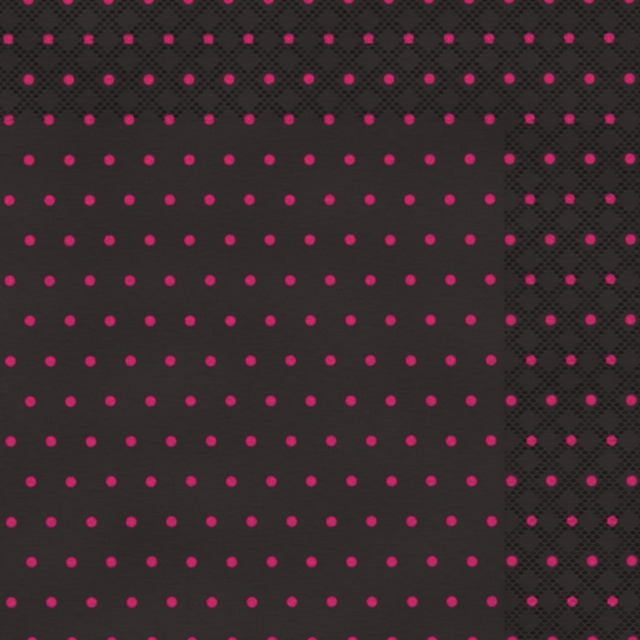
Reproduce this pattern procedurally as a WebGL 1 fragment shader.

```glsl
precision highp float;
// Dark paper napkin with staggered pink dots and an embossed band along the top and right.

uniform vec2 u_resolution;

const vec3 PAPER = vec3(0.194, 0.172, 0.172);
const vec3 PIT_SHADE = vec3(0.110, 0.092, 0.094);
const vec3 DOT_PINK = vec3(0.755, 0.165, 0.395);
const vec3 HALO = vec3(0.245, 0.130, 0.180);

const vec2 DOT_SPACING = vec2(0.06257, 0.06283);
const vec2 DOT_ORIGIN = vec2(0.0130, 0.0618);
const vec2 DOT_SKEW = vec2(0.0055, -0.0020);
const float DOT_RADIUS = 0.0080;
const float DOT_SOFTNESS = 0.0027;
const float DOT_JITTER = 0.0004;
const float HALO_WIDTH = 0.0050;

const float BAND_TOP = 0.189;
const float BAND_RIGHT = 0.789;
const float DIAMOND_SIZE = 0.0626;
const float PITS_PER_DIAMOND = 5.0;
const float PIT_ROWS = 2.0;
const vec2 PIT_RADIUS = vec2(0.32, 0.24);

vec2 hash2(vec2 p) {
  p = vec2(dot(p, vec2(127.1, 311.7)), dot(p, vec2(269.5, 183.3)));
  return fract(sin(p) * 43758.5) * 2.0 - 1.0;
}

float gradientNoise(vec2 p) {
  vec2 i = floor(p);
  vec2 f = fract(p);
  vec2 u = f * f * f * (f * (f * 6.0 - 15.0) + 10.0);
  float a = dot(hash2(i), f);
  float b = dot(hash2(i + vec2(1.0, 0.0)), f - vec2(1.0, 0.0));
  float c = dot(hash2(i + vec2(0.0, 1.0)), f - vec2(0.0, 1.0));
  float d = dot(hash2(i + vec2(1.0, 1.0)), f - vec2(1.0, 1.0));
  return mix(mix(a, b, u.x), mix(c, d, u.x), u.y);
}

// Signed distance to the nearest staggered dot; p runs down from the upper left.
float dotDistance(vec2 p) {
  vec2 cell = (p - DOT_ORIGIN - DOT_SKEW * p.yx) / DOT_SPACING;
  float row = floor(cell.y + 0.5);
  cell.x -= 0.5 * mod(row, 2.0);
  vec2 id = vec2(floor(cell.x + 0.5), row);
  vec2 offset = (cell - id) * DOT_SPACING - DOT_JITTER * hash2(id);
  return length(offset) - DOT_RADIUS + 0.0007 * gradientNoise(p * 190.0);
}

// Pressed pits in double rows that cross as diamonds: x is shade, y is the lit lower rim.
vec2 embossing(vec2 p, float pixel) {
  float scale = PITS_PER_DIAMOND / DIAMOND_SIZE;
  vec2 diagonal = vec2(p.x + p.y, p.x - p.y) * scale;
  vec2 id = floor(diagonal);
  vec2 f = diagonal - id - 0.5;
  vec2 local = 0.5 * vec2(f.x + f.y, f.x - f.y);
  vec2 rowIndex = mod(id, PITS_PER_DIAMOND);
  float onRow = 1.0 - step(PIT_ROWS, min(rowIndex.x, rowIndex.y));
  float depth = 0.8 + 0.3 * hash2(id).x;
  float blur = max(0.45, pixel * scale / PIT_RADIUS.y * 0.6);
  float pit = 1.0 - smoothstep(1.0 - blur, 1.0 + blur, length(local / PIT_RADIUS));
  vec2 rimOffset = local - vec2(0.0, 0.30);
  float rim = 1.0 - smoothstep(0.4, 1.3, length(rimOffset / PIT_RADIUS));
  return onRow * depth * vec2(pit, rim * (1.0 - pit));
}

void main() {
  vec2 uv = gl_FragCoord.xy / u_resolution;
  vec2 p = vec2(uv.x, 1.0 - uv.y);
  float pixel = 1.0 / min(u_resolution.x, u_resolution.y);

  // Paper fibres and broad, faint blotches
  float fibre = gradientNoise(p * vec2(45.0, 200.0));
  float grain = gradientNoise(p * 220.0);
  float blotch = gradientNoise(p * vec2(5.0, 8.0) + 3.7);
  vec3 color = PAPER + 0.014 * fibre + 0.014 * grain + 0.022 * blotch;

  // Embossed band, with a faint crease where it begins
  float bandDistance = max(BAND_TOP - p.y, p.x - BAND_RIGHT);
  float band = smoothstep(-0.002, 0.002, bandDistance);
  vec2 relief = band * embossing(p, pixel);
  color -= 0.008 * exp(-abs(bandDistance) / 0.004) + 0.004 * band;

  // Printed dots with a faint bleed and slightly uneven ink
  float dist = dotDistance(p);
  float edge = max(DOT_SOFTNESS, pixel);
  float ink = 1.0 - smoothstep(-edge, edge, dist);
  float bleed = 1.0 - smoothstep(0.4 * HALO_WIDTH, HALO_WIDTH, dist);
  vec3 pink = DOT_PINK * (1.0 + 0.16 * grain + 0.08 * fibre);
  color = mix(color, HALO, 0.85 * bleed);
  color = mix(color, pink, ink);

  // Relief presses into paper and, more gently, into ink
  color = mix(color, PIT_SHADE, relief.x * mix(0.85, 0.12, ink));
  color += relief.y * mix(0.018, 0.040, ink);

  gl_FragColor = vec4(clamp(color, 0.0, 1.0), 1.0);
}
```
